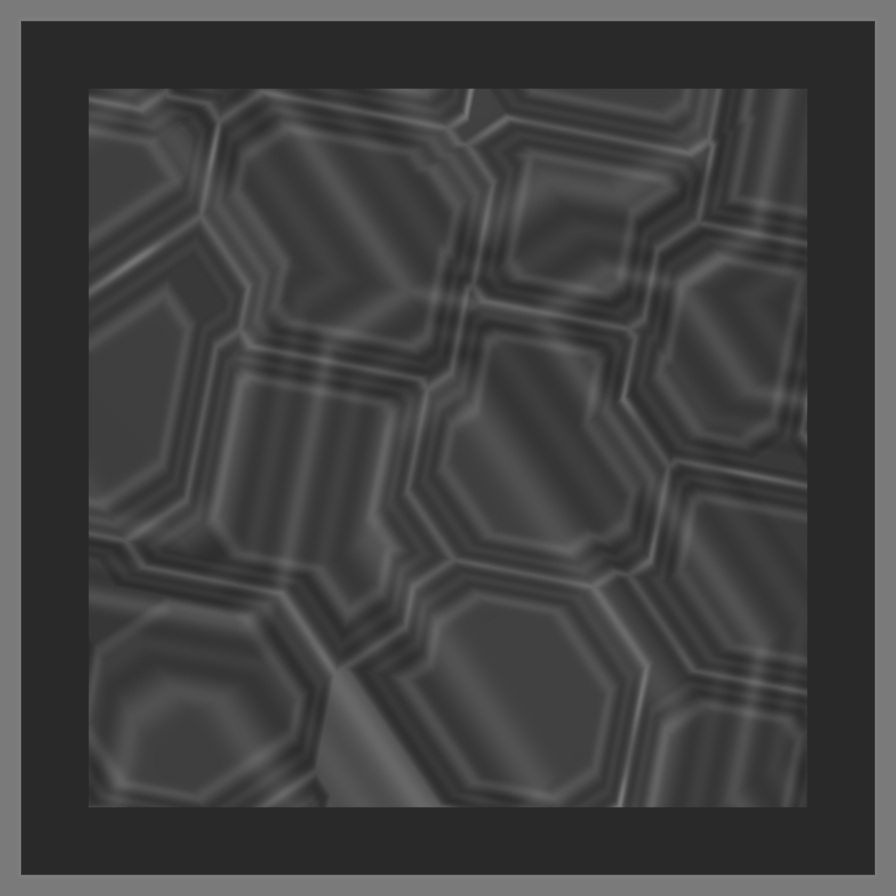
Give the GLSL for this background, as a three.js fragment shader.

```glsl
// Grey framed panel of embossed angular cells, fine channels laid over wide soft ones.
varying vec2 vUv;

vec2 hash2(vec2 p) {
  return fract(sin(vec2(dot(p, vec2(127.1, 311.7)), dot(p, vec2(269.5, 183.3)))) * 43758.5);
}

float gradientNoise(vec2 p) {
  vec2 cell = floor(p), f = fract(p);
  vec2 u = f * f * f * (f * (f * 6.0 - 15.0) + 10.0);
  vec4 corners;
  corners.x = dot(hash2(cell) * 2.0 - 1.0, f);
  corners.y = dot(hash2(cell + vec2(1.0, 0.0)) * 2.0 - 1.0, f - vec2(1.0, 0.0));
  corners.z = dot(hash2(cell + vec2(0.0, 1.0)) * 2.0 - 1.0, f - vec2(0.0, 1.0));
  corners.w = dot(hash2(cell + 1.0) * 2.0 - 1.0, f - 1.0);
  return mix(mix(corners.x, corners.y, u.x), mix(corners.z, corners.w, u.x), u.y);
}

// Gap between the two nearest seeds in the Chebyshev metric: zero on cell borders
float borderGap(vec2 p) {
  vec2 cell = floor(p);
  float nearest = 9.0, second = 9.0;
  for (int j = -2; j <= 2; j++) {
    for (int i = -2; i <= 2; i++) {
      vec2 id = cell + vec2(float(i), float(j));
      vec2 away = abs(id + 0.5 + 0.78 * (hash2(id) - 0.5) - p);
      float dist = max(away.x, away.y);
      second = min(second, max(nearest, dist));
      nearest = min(nearest, dist);
    }
  }
  return second - nearest;
}

float bump(float x, float center, float width) {
  float t = (x - center) / width;
  return exp(-t * t);
}

// Cross-section of a channel: centre ridge, two grooves, raised rim, flat interior
float channel(float d, float ridge) {
  return ridge * bump(d, 0.0, 0.11)
    - 0.032 * bump(d, 0.28, 0.13)
    + 0.008 * bump(d, 0.48, 0.1)
    - 0.035 * bump(d, 0.68, 0.14)
    + 0.07 * bump(d, 1.03, 0.17);
}

void main() {
  // Tilted axes set the four edge directions
  float tilt = radians(11.0);
  vec2 p = mat2(cos(tilt), sin(tilt), -sin(tilt), cos(tilt)) * (vUv - 0.5);

  // Glints along the fine ridges
  float glint = smoothstep(0.1, 0.45, gradientNoise(p * 9.0 + 4.0));
  float fine = channel(borderGap(p * 3.7 + vec2(17.3, 5.6)) / 0.25, 0.09 + 0.13 * glint);
  float wide = channel(borderGap(p * 1.5 + vec2(3.4, 8.7)) / 0.25, 0.07);
  float shade = 0.247 + fine + wide + 0.015 * gradientNoise(p * 3.0);

  // Dark mount, then the lighter outer frame with a thin lip
  vec2 q = abs(vUv - 0.5);
  float square = max(q.x, q.y);
  shade = mix(shade, 0.16, smoothstep(0.4, 0.402, square));
  shade = mix(shade, 0.48, smoothstep(0.4755, 0.4775, square));
  shade += 0.03 * bump(square, 0.4775, 0.0015);

  gl_FragColor = vec4(vec3(shade), 1.0);
}
```
